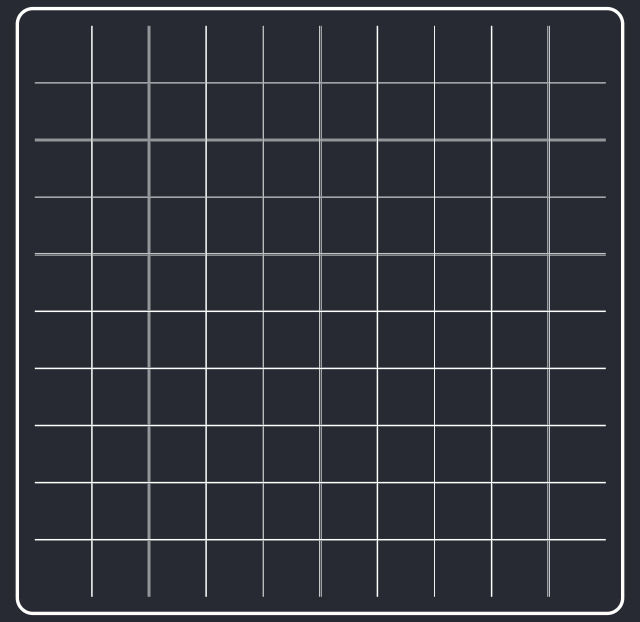
A Shadertoy shader for this pattern:

```glsl
// Ten-by-ten ruled grid of single, thin and double lines inside a rounded frame.

// Lengths are fractions of the canvas height.
const vec3 BACKGROUND = vec3(0.155, 0.166, 0.200);
const vec3 INK = vec3(1.0, 1.0, 0.995);
const vec2 FRAME_HALF = vec2(0.4866, 0.4862);
const float FRAME_RADIUS = 0.0250;
const float FRAME_WIDTH = 0.0054;
const vec2 GRID_CENTER = vec2(0.0005, -0.0005);
const float CELL = 0.0918;
const float CELLS = 10.0;
const float SOLID_WIDTH = 0.0024;
const float THIN_WIDTH = 0.0015;
const float RAIL_WIDTH = 0.0012;
const float RAIL_OFFSET = 0.0014;

// Line styles, left to right and top to bottom.
const int THIN = 0;
const int SOLID = 1;
const int DOUBLE = 2;
const int COLUMN_STYLE[9] = int[9](SOLID, DOUBLE, SOLID, THIN, DOUBLE, SOLID, THIN, SOLID, DOUBLE);
const int ROW_STYLE[9] = int[9](THIN, DOUBLE, THIN, DOUBLE, SOLID, SOLID, SOLID, SOLID, SOLID);

// Fraction of a pixel covered by a stripe centred on zero.
float stripe(float d, float width, float px) {
    float lo = max(d - 0.5 * px, -0.5 * width);
    float hi = min(d + 0.5 * px, 0.5 * width);
    return clamp((hi - lo) / px, 0.0, 1.0);
}

float roundedBox(vec2 p, vec2 halfSize, float radius) {
    vec2 q = abs(p) - halfSize + radius;
    return length(max(q, 0.0)) + min(max(q.x, q.y), 0.0) - radius;
}

float styledLine(float d, int style, float px) {
    if (style == DOUBLE) {
        return min(stripe(d - RAIL_OFFSET, RAIL_WIDTH, px)
                 + stripe(d + RAIL_OFFSET, RAIL_WIDTH, px), 1.0);
    }
    return stripe(d, style == SOLID ? SOLID_WIDTH : THIN_WIDTH, px);
}

void mainImage(out vec4 fragColor, in vec2 fragCoord) {
    float px = 1.0 / iResolution.y;
    vec2 p = (fragCoord - 0.5 * iResolution.xy) * px;

    // Nearest inner line on each axis, with rows counted downward.
    vec2 g = (p - GRID_CENTER) * vec2(1.0, -1.0);
    float lastLine = 0.5 * CELLS - 1.0;
    vec2 nearest = clamp(round(g / CELL), -lastLine, lastLine);
    vec2 d = g - nearest * CELL;
    ivec2 index = ivec2(nearest + lastLine);

    // Lines stop at the grid boundary.
    float span = CELLS * CELL;
    float column = styledLine(d.x, COLUMN_STYLE[index.x], px) * stripe(g.y, span, px);
    float row = styledLine(d.y, ROW_STYLE[index.y], px) * stripe(g.x, span, px);

    // Rounded outer frame.
    float frame = stripe(roundedBox(p, FRAME_HALF, FRAME_RADIUS), FRAME_WIDTH, px);

    float ink = max(frame, max(column, row));
    fragColor = vec4(mix(BACKGROUND, INK, ink), 1.0);
}
```
